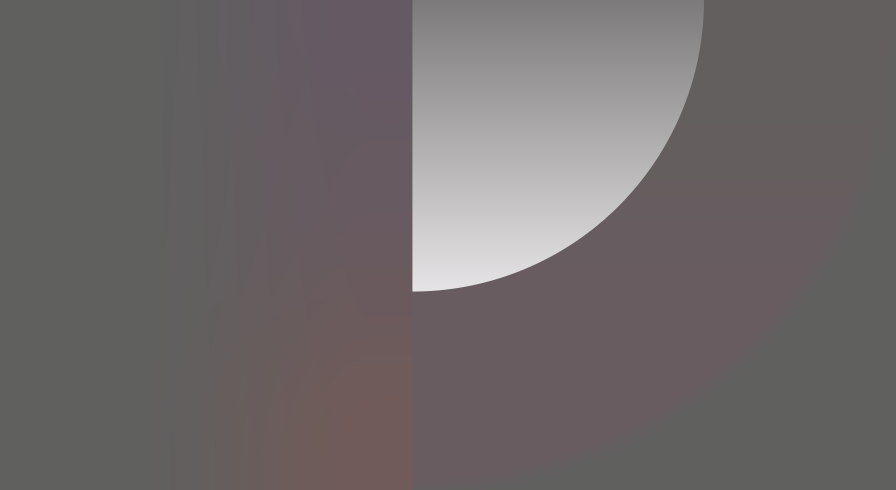
A WebGL 1 fragment shader for this background:

```glsl
precision highp float;
// A bright quarter disc hangs from the top edge over muted grey.
// Soft linear tints fill the left panel; a wide, faint quarter disc
// surrounds the bright one. Lengths are in canvas heights.
uniform vec2 u_resolution;

const float SEAM_X = 0.4603;       // share of the canvas width
const float DISC_RADIUS = 0.595;
const float HALO_RADIUS = 0.995;
const float HALO_SOFTNESS = 0.025;
const vec2 PANEL_FADE = vec2(0.30, 0.92); // shares of the panel width

const vec3 GREY = vec3(0.376, 0.376, 0.373);
const vec3 PANEL_TOP = vec3(0.396, 0.349, 0.392);
const vec3 PANEL_MIDDLE = vec3(0.406, 0.353, 0.376);
const vec3 PANEL_BOTTOM = vec3(0.443, 0.357, 0.345);
const vec3 HALO_TOP = vec3(0.388, 0.373, 0.370);
const vec3 HALO_BOTTOM = vec3(0.408, 0.360, 0.378);
const vec3 DISC_TOP = vec3(0.485, 0.480, 0.480);
const vec3 DISC_BOTTOM = vec3(0.900, 0.895, 0.900);

// Left panel: grey at the outer side, tinted towards the seam
vec3 panelColor(float across, float depth) {
    vec3 tint = mix(PANEL_TOP, PANEL_MIDDLE, smoothstep(0.0, 0.5, depth));
    tint = mix(tint, PANEL_BOTTOM, smoothstep(0.4, 0.95, depth));
    return mix(GREY, tint, smoothstep(PANEL_FADE.x, PANEL_FADE.y, across));
}

// Right side: a large quarter disc that warms with depth
vec3 haloColor(float radius, float depth) {
    vec3 tint = mix(HALO_TOP, HALO_BOTTOM, smoothstep(0.1, 0.65, depth));
    float outside = smoothstep(HALO_RADIUS - HALO_SOFTNESS,
                               HALO_RADIUS + HALO_SOFTNESS, radius);
    return mix(tint, GREY, outside);
}

void main() {
    float pixel = 1.0 / u_resolution.y;
    vec2 p = gl_FragCoord.xy * pixel;
    float seam = SEAM_X * u_resolution.x * pixel;
    float depth = 1.0 - p.y;
    float radius = length(vec2(p.x - seam, depth));

    // Bright disc with a vertical gradient, over the halo
    vec3 disc = mix(DISC_TOP, DISC_BOTTOM, clamp(depth / DISC_RADIUS, 0.0, 1.0));
    float discMask = clamp(0.5 + (DISC_RADIUS - radius) / pixel, 0.0, 1.0);
    vec3 rightSide = mix(haloColor(radius, depth), disc, discMask);

    // Join both sides along the antialiased seam
    float seamMask = clamp(0.5 + (p.x - seam) / pixel, 0.0, 1.0);
    vec3 color = mix(panelColor(p.x / seam, depth), rightSide, seamMask);
    gl_FragColor = vec4(color, 1.0);
}
```
